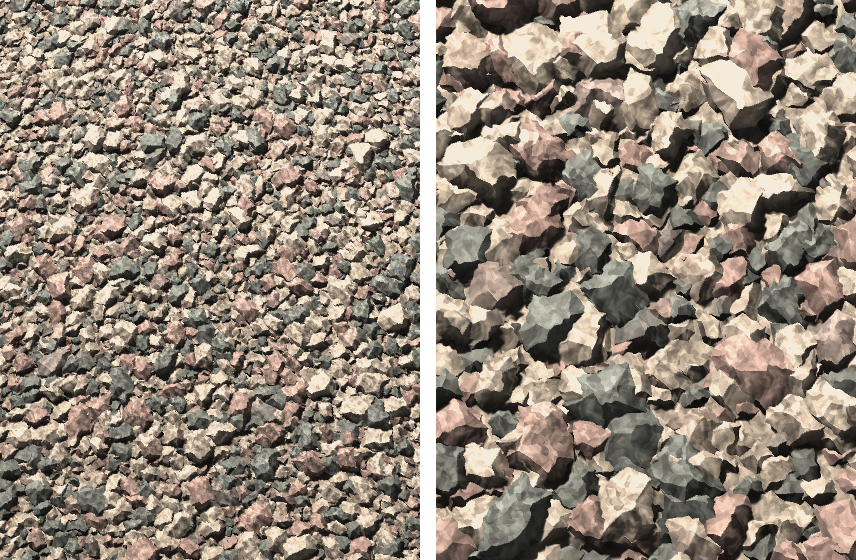
Left, the full canvas; right, a detail of the centre.
A WebGL 2 fragment shader for this texture:

```glsl
#version 300 es
precision highp float;

uniform vec2 u_resolution;
out vec4 fragColor;

const float TAU = 6.28319;
const int FACETS = 6;
const int SHADOW_STEPS = 4;

struct Surface {
  float height;
  vec3 normal;
  vec3 seed;
};

vec3 hash3(vec2 p) {
  vec3 q = fract(p.xyx * vec3(0.1031, 0.1030, 0.0973));
  q += dot(q, q.yxz + 33.33);
  return fract((q.xxy + q.yzz) * q.zyx);
}

// Random value of the nearest cell centre, giving angular mineral grains
float cellGrain(vec2 p) {
  vec2 cell = floor(p);
  float nearest = 9.0;
  float value = 0.0;
  for (int y = -1; y <= 1; y++)
    for (int x = -1; x <= 1; x++) {
      vec2 id = cell + vec2(x, y);
      vec3 rnd = hash3(id);
      vec2 toCentre = id + rnd.xy - p;
      float d = dot(toCentre, toCentre);
      if (d < nearest) { nearest = d; value = rnd.z; }
    }
  return value;
}

vec2 ripples(vec2 p) {
  vec2 wave = sin(p.yx * 9.0 + 2.0 * sin(p * 5.3));
  return wave + 0.5 * sin(p.yx * 23.0 + 3.0 * wave);
}

// Convex stone as the lower envelope of a tilted cap and sloping sides:
// normal in xyz, height in w
vec4 facetedStone(vec2 q, vec3 shape, vec3 look) {
  vec2 tilt = (look.xy - 0.5) * 0.9;
  vec4 top = vec4(-tilt, 1.0, mix(0.28, 0.5, look.z) + dot(q, tilt));
  float radius = mix(0.44, 0.62, shape.z);
  for (int i = 0; i < FACETS; i++) {
    float k = float(i);
    vec2 rnd = fract(shape.xy * (13.0 + 7.0 * k) + look.yz * 5.0);
    float angle = (k + 0.7 * rnd.x + look.x) * TAU / float(FACETS);
    vec2 dir = vec2(cos(angle), sin(angle));
    float reach = radius * (0.7 + 0.38 * abs(cos(angle - look.y * TAU)));
    float slope = mix(0.6, 2.2, rnd.y);
    float side = slope * (reach - dot(q, dir));
    if (side < top.w) top = vec4(dir * slope, 1.0, side);
  }
  return top;
}

// Adds one scattered layer, keeping the highest stone at each place
void addLayer(inout Surface s, vec2 p, float density, float lift, float share) {
  vec2 g = p * density + density * 17.0;
  vec2 cell = floor(g);
  for (int y = -1; y <= 1; y++)
    for (int x = -1; x <= 1; x++) {
      vec2 id = cell + vec2(x, y);
      vec3 shape = hash3(id);
      vec2 q = g - id - 0.15 - 0.7 * shape.xy;
      vec3 look = hash3(id + 57.0);
      if (dot(q, q) > 1.0 || fract(look.z * 37.0) > share) continue;
      vec4 stone = facetedStone(q, shape, look);
      float h = stone.w / density + lift * fract(shape.z * 19.0);
      if (stone.w > 0.0 && h > s.height)
        s = Surface(h, normalize(stone.xyz), look);
    }
}

Surface gravel(vec2 p) {
  Surface s = Surface(0.0, vec3(0.0, 0.0, 1.0), vec3(0.5));
  addLayer(s, p, 2.3, 0.05, 1.0);
  addLayer(s, p, 1.45, 0.22, 0.9);
  addLayer(s, p, 1.0, 0.30, 0.55);
  return s;
}

float sunShadow(vec2 p, float height, vec3 sun) {
  vec2 heading = normalize(sun.xy);
  float rise = sun.z / length(sun.xy);
  float shadow = 0.0;
  for (int i = 1; i <= SHADOW_STEPS; i++) {
    float t = 0.13 * float(i);
    float blocker = gravel(p + heading * t).height - height - rise * t;
    shadow = max(shadow, smoothstep(0.0, 0.07, blocker));
  }
  return shadow;
}

// Grey, pink or beige rock with mottled grains
vec3 rockColour(vec2 p, vec3 seed) {
  float kind = fract(seed.x * 91.7);
  vec3 colour = mix(vec3(0.62, 0.64, 0.61), vec3(0.88, 0.75, 0.70), smoothstep(0.24, 0.34, kind));
  colour = mix(colour, vec3(1.02, 0.95, 0.86), smoothstep(0.48, 0.60, kind));
  float grain = 0.6 * cellGrain(p * 8.0 + seed.xy * 40.0) + 0.4 * cellGrain(p * 15.0);
  float strength = mix(0.35, 0.9, seed.y);
  return colour * (1.04 + strength * (grain - 0.5));
}

vec3 shadeGround(vec2 uv) {
  // Stones shrink with distance up the canvas
  float depth = 1.0 - 0.27 * uv.y;
  vec2 p = 15.0 * vec2((uv.x - 0.5) / depth, -log(depth) / 0.27);
  vec2 rough = ripples(p);
  p += 0.025 * rough;

  vec3 sun = normalize(vec3(-0.35, 0.75, 0.78));
  Surface s = gravel(p);
  vec3 normal = normalize(s.normal + vec3(0.13 * ripples(p * 1.7), 0.0));
  float direct = pow(max(dot(normal, sun), 0.0), 0.8);
  direct *= 1.0 - sunShadow(p, s.height, sun);

  float openness = mix(0.4, 1.0, smoothstep(0.05, 0.5, s.height));
  float exposure = mix(0.93, 1.12, smoothstep(0.0, 1.33, uv.y));
  vec3 light = vec3(0.23, 0.225, 0.22) * openness + vec3(0.86, 0.83, 0.80) * direct;
  return min(rockColour(p, s.seed) * light * exposure, vec3(0.96, 0.92, 0.86));
}

void main() {
  // Two diagonal samples smooth the stone edges
  vec2 offset = vec2(0.25, -0.25);
  vec3 colour = shadeGround((gl_FragCoord.xy + offset) / u_resolution.x);
  colour += shadeGround((gl_FragCoord.xy - offset) / u_resolution.x);
  fragColor = vec4(0.5 * colour, 1.0);
}
```
